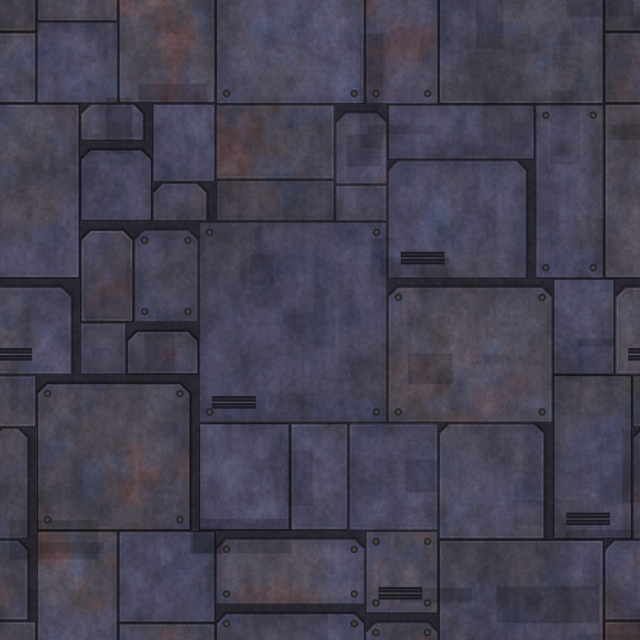
Write a three.js fragment shader that draws this texture.

```glsl
// Worn blue-violet metal plating: a pinwheel grid of jittered rectangles is split
// into panels, then given seams, recessed channels, bolts, vents and stained
// patches. Layered value noise adds mottling, rust and fine grain.
varying vec2 vUv;

const float GRID = 4.0;            // pinwheel cells across the canvas (even)
const float SEED = 23.0;
const float SPLIT_CHANCE = 0.62;
const float CHANNEL_WIDTH = 0.0125;
const float CHAMFER = 0.016;
const float SOFT = 0.0012;         // edge smoothing, canvas units
const float MOTTLE = 0.62;
const float GRAIN = 0.20;
const vec3 STEEL = vec3(0.288, 0.283, 0.372);
const vec3 WARM_STEEL = vec3(0.298, 0.280, 0.322);
const vec3 RUST = vec3(0.40, 0.255, 0.235);
const vec3 BLUE_STAIN = vec3(0.225, 0.27, 0.385);
const vec3 CHANNEL = vec3(0.155, 0.150, 0.185);
const vec3 BOLT = vec3(0.26, 0.27, 0.23);

float hash(vec2 p) {
  vec3 q = fract(p.xyx * 0.1031);
  q += dot(q, q.yzx + 33.33);
  return fract((q.x + q.y) * q.z);
}
float rand(vec2 id, float salt) { return hash(id + vec2(salt * 17.0, salt * 5.0 + SEED)); }

float noise(vec2 p) {
  vec2 i = floor(p), f = fract(p);
  f = f * f * (3.0 - 2.0 * f);
  return mix(mix(hash(i), hash(i + vec2(1, 0)), f.x),
             mix(hash(i + vec2(0, 1)), hash(i + vec2(1, 1)), f.x), f.y);
}
float fbm(vec2 p) {
  float sum = 0.0, amp = 0.5;
  for (int i = 0; i < 5; i++) {
    sum += amp * noise(p);
    p = mat2(1.6, 1.2, -1.2, 1.6) * p + 19.0;
    amp *= 0.55;
  }
  return sum / 1.055;
}

// Solid below the edge, clear above it.
float fill(float d) { return 1.0 - smoothstep(-SOFT, SOFT, d); }
float box(vec2 p, vec2 halfSize) {
  vec2 q = abs(p) - halfSize;
  return max(q.x, q.y);
}

// Even cells hold a vertical seam, odd cells a horizontal one.
bool isUpright(vec2 cell) { return mod(cell.x + cell.y, 2.0) < 0.5; }
float seam(vec2 cell) {
  float offset = mix(0.2, 0.8, rand(mod(cell, GRID), 1.0));
  return (isUpright(cell) ? cell.x : cell.y) + offset;
}

// Finds the panel around p: its bounds and a random id.
void findPanel(vec2 p, out vec2 lo, out vec2 hi, out vec2 id) {
  vec2 cell = floor(p), corner = cell;
  if (isUpright(cell)) {
    float side = step(seam(cell), p.x);
    corner += vec2(side, step(seam(cell + vec2(2.0 * side - 1.0, 0.0)), p.y));
  } else {
    float side = step(seam(cell), p.y);
    corner += vec2(step(seam(cell + vec2(0.0, 2.0 * side - 1.0)), p.x), side);
  }
  float sw = seam(corner - 1.0), ne = seam(corner);
  float se = seam(corner - vec2(0, 1)), nw = seam(corner - vec2(1, 0));
  bool even = isUpright(corner);
  lo = even ? vec2(sw, se) : vec2(nw, sw);
  hi = even ? vec2(ne, nw) : vec2(se, ne);
  id = mod(corner, GRID);
  for (int i = 0; i < 2; i++) {
    vec2 size = hi - lo;
    bool across = size.x * mix(0.65, 1.6, rand(id, 2.0)) > size.y;
    float cut = mix(0.3, 0.7, rand(id, 3.0));
    if (rand(id, 4.0) < SPLIT_CHANCE && (across ? size.x : size.y) > 0.65) {
      vec2 at = mix(lo, hi, cut);
      float upper = across ? step(at.x, p.x) : step(at.y, p.y);
      if (across) { if (upper > 0.5) lo.x = at.x; else hi.x = at.x; }
      else { if (upper > 0.5) lo.y = at.y; else hi.y = at.y; }
      id += vec2(11.0, 7.0) + upper * vec2(5.0, 13.0);
    }
  }
  lo /= GRID;
  hi /= GRID;
}

// Faint dark rectangles, one inside each cell of a loose grid.
float stains(vec2 uv) {
  float shade = 1.0;
  for (int i = 0; i < 3; i++) {
    float layer = float(i), count = 4.0 + layer;
    vec2 p = uv * count + layer * 0.37, cell = floor(p);
    vec2 halfSize = vec2(mix(0.12, 0.36, rand(cell, 5.0 + layer)), mix(0.03, 0.13, rand(cell, 8.0 + layer)));
    if (rand(cell, 11.0 + layer) > 0.6) halfSize = halfSize.yx;
    vec2 shift = (vec2(rand(cell, 14.0), rand(cell, 15.0)) - 0.5) * (0.96 - 2.0 * halfSize);
    float strength = 0.17 * smoothstep(0.3, 1.0, rand(cell, 18.0 + layer));
    shade *= 1.0 - strength * fill(box(fract(p) - 0.5 - shift, halfSize) / count);
  }
  return shade;
}

void main() {
  vec2 uv = vUv, lo, hi, id;
  findPanel(uv * GRID, lo, hi, id);

  // Channels are cut from the top and right of some panels.
  vec2 inset = CHANNEL_WIDTH * vec2(step(rand(id, 21.0), 0.2), step(rand(id, 22.0), 0.32));
  hi -= inset;
  vec2 center = 0.5 * (lo + hi), halfSize = 0.5 * (hi - lo);
  vec2 edge = abs(uv - center) - halfSize;
  float dist = max(edge.x, edge.y);
  if (inset.x + inset.y > 0.0) dist = max(dist, (edge.x + uv.y - hi.y + CHAMFER) * 0.707);
  float depth = max(-dist, 0.0);

  // Metal tint, rust and mottling.
  float cloud = fbm(uv * 9.0 + id * 3.0);
  float rough = fbm(uv * vec2(42.0, 30.0) + 7.0);
  float streak = noise(uv * vec2(150.0, 12.0));
  float grain = 0.6 * noise(uv * 260.0) + 0.4 * noise(uv.yx * 150.0 + 40.0);
  float tint = fbm(uv * 7.0 + 50.0);
  float wear = rand(id, 23.0);
  vec3 color = mix(STEEL, WARM_STEEL, smoothstep(0.35, 0.75, tint + 0.35 * (wear - 0.45)));
  float rust = smoothstep(0.5, 0.75, fbm(uv * 15.0 + 90.0)) * smoothstep(0.45, 0.95, wear);
  color = mix(color, RUST, 0.5 * rust);
  color = mix(color, BLUE_STAIN, 0.4 * smoothstep(0.55, 0.75, fbm(uv * 22.0 + 130.0)));
  color *= 1.0 + MOTTLE * (0.55 * (cloud - 0.5) + 0.75 * (rough - 0.5));
  color *= 1.0 + GRAIN * (grain - 0.5) + 0.07 * (streak - 0.5);
  color *= mix(0.93, 1.07, rand(id, 24.0)) * stains(uv);

  // Edge grime, a thin worn highlight and the dark seam.
  color *= 1.0 - 0.17 * exp(-depth / 0.010) * (0.5 + rough);
  float rim = smoothstep(0.002, 0.004, depth) * (1.0 - smoothstep(0.004, 0.0065, depth));
  color += rim * rough * mix(0.03, 0.11, rand(id, 25.0));
  color *= 1.0 - mix(0.3, 0.65, rand(id, 26.0)) * (1.0 - smoothstep(0.0008, 0.0032, depth));

  // Bolts in the four corners.
  if (rand(id, 27.0) < 0.25 && min(halfSize.x, halfSize.y) > 0.035) {
    float bolt = length(-edge - 0.017);
    color = mix(color, CHANNEL * 0.75, 0.85 * fill(bolt - 0.0058));
    color = mix(color, BOLT, fill(bolt - 0.0032));
  }

  // Vents: two dark slots with a dull bar inside each.
  if (rand(id, 28.0) < 0.22 && halfSize.x > 0.055 && halfSize.y > 0.045) {
    vec2 p = uv - lo - vec2(0.055, 0.032);
    p.y = abs(p.y) - 0.0055;
    color = mix(color, CHANNEL * 0.55, 0.9 * fill(box(p, vec2(0.034, 0.0043))));
    color = mix(color, CHANNEL * 1.25, 0.8 * fill(box(p, vec2(0.032, 0.0012))));
  }

  // Recessed channel floor, darkest against the panel.
  vec3 recess = CHANNEL * (0.75 + 0.3 * grain + 0.2 * rough) * mix(0.65, 1.0, smoothstep(0.0, 0.004, dist));
  color = mix(recess, color, fill(dist));
  gl_FragColor = vec4(color, 1.0);
}
```
